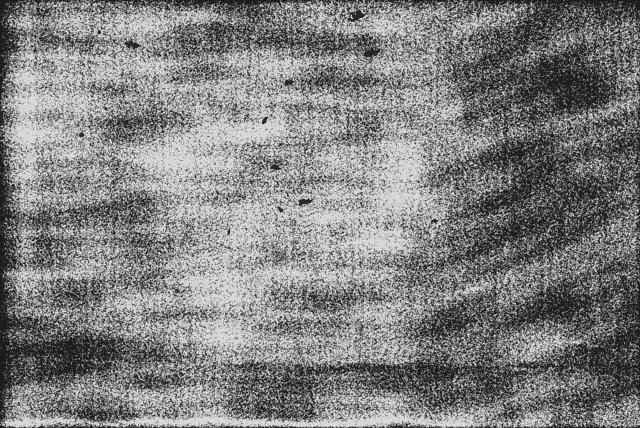
Write a Shadertoy shader that draws this texture.

```glsl
// Worn, photocopied surface: a soft map of light and dark areas is compared
// with fine gradient-noise grain, giving a speckled black and white print.
// Streaks, a fold, worn borders, dark blots and pale scratches lie on top.

const vec3 INK = vec3(0.11);
const vec3 PAPER = vec3(0.85);
const float SOFTNESS = 0.62;      // width of the ink to paper transition
const float BIAS = 0.02;          // overall lightness
const float FINE_GRAIN = 237.0;   // grains per canvas height
const float COARSE_GRAIN = 121.0;
const float MOTTLE = 0.85;
const float STREAKS = 0.42;
const int BLOTS = 14;
const int SCRATCHES = 9;

vec2 hash22(vec2 p) {
    vec3 q = fract(p.xyx * vec3(0.1031, 0.1030, 0.0973));
    q += dot(q, q.yzx + 33.33);
    return fract((q.xx + q.yz) * q.zy);
}

mat2 rotation(float angle) {
    float c = cos(angle), s = sin(angle);
    return mat2(c, -s, s, c);
}

float cornerSlope(vec2 cell, vec2 offset) {
    float angle = 6.2832 * hash22(cell).x;
    return dot(vec2(cos(angle), sin(angle)), offset);
}

float gradientNoise(vec2 p) {
    vec2 i = floor(p), f = p - i;
    vec2 u = f * f * f * (f * (f * 6.0 - 15.0) + 10.0);
    vec2 e = vec2(1.0, 0.0);
    float low = mix(cornerSlope(i, f), cornerSlope(i + e, f - e), u.x);
    float high = mix(cornerSlope(i + e.yx, f - e.yx), cornerSlope(i + 1.0, f - 1.0), u.x);
    return mix(low, high, u.y);
}

float fbm(vec2 p) {
    float sum = 0.0, weight = 0.5;
    for (int i = 0; i < 5; i++) {
        sum += weight * gradientNoise(p);
        p = rotation(0.6) * p * 2.1 + 17.3;
        weight *= 0.6;
    }
    return sum;
}

float bump(vec2 p, vec2 centre, vec2 radius) {
    vec2 d = (p - centre) / radius;
    return exp(-dot(d, d));
}

float band(float x, float centre, float width) {
    float d = (x - centre) / width;
    return exp(-d * d);
}

// Broad light and dark areas
float areas(vec2 p) {
    float tone = 0.36 * bump(p, vec2(0.68, 0.47), vec2(0.30, 0.26));
    tone += 0.14 * bump(p, vec2(0.32, 0.76), vec2(0.40, 0.24));
    tone += 0.18 * bump(p, vec2(0.75, 0.19), vec2(0.55, 0.05));
    tone -= 0.32 * bump(p, vec2(1.27, 0.54), vec2(0.24, 0.34));
    tone -= 0.18 * bump(p, vec2(1.42, 0.93), vec2(0.18, 0.16));
    tone -= 0.32 * bump(p, vec2(0.13, 0.18), vec2(0.17, 0.06));
    tone -= 0.26 * bump(p, vec2(0.12, 0.43), vec2(0.15, 0.04));
    tone -= 0.22 * bump(p, vec2(0.46, 0.40), vec2(0.13, 0.02));
    return tone + 0.24 * band(p.y, 0.66 + 0.36 * (p.x - 1.2), 0.025)
        * smoothstep(1.15, 1.4, p.x);
}

// Horizontal smears, slanting wear on the right, faint vertical weave
float streaks(vec2 p) {
    vec2 slant = rotation(0.35) * p;
    float level = gradientNoise(p * vec2(3.0, 22.0) + 4.7)
        + 0.6 * gradientNoise(p * vec2(7.0, 51.0) + 9.1);
    float slanted = gradientNoise(slant * vec2(4.0, 26.0) + 31.4);
    return mix(level, slanted, smoothstep(0.85, 1.15, p.x))
        + 0.5 * gradientNoise(p * vec2(95.0, 7.0) + 2.3);
}

// Fold near the bottom and worn borders
float borders(vec2 p, float aspect, float wobble) {
    float y = p.y + 0.015 * wobble;
    float fold = (1.0 - smoothstep(0.146, 0.156, y)) * smoothstep(0.02, 0.15, y);
    float tone = -0.26 * fold * smoothstep(0.3, 0.55, p.x);
    tone -= 0.75 * exp(-p.x / 0.014);
    tone += 0.26 * band(p.x, 0.06, 0.028) * smoothstep(0.1, 0.4, p.y);
    tone -= 0.6 * exp((p.y - 1.0) / 0.008);
    tone += 0.55 * band(y, 0.012, 0.007) * (1.0 - smoothstep(0.9, 1.3, p.x));
    return tone - 0.7 * exp(-p.y / 0.003) - 0.3 * exp((p.x - aspect) / 0.006);
}

// Ragged ink blots, mostly small, over the upper left part
float blots(vec2 p, float aspect, float ragged) {
    float cover = 0.0;
    for (int i = 0; i < BLOTS; i++) {
        vec2 r = hash22(vec2(float(i) * 7.3 + 2.0, 41.0));
        vec2 s = hash22(vec2(float(i) * 3.7 + 5.0, 83.0));
        vec2 centre = vec2(mix(0.08, 0.72, r.x) * aspect, mix(0.42, 0.97, r.y));
        vec2 d = rotation(s.x * 2.4 - 0.8) * (p - centre) * vec2(0.65, 1.3);
        float radius = mix(0.003, 0.012, s.y * s.y);
        float edge = length(d) - radius * (1.0 + 1.3 * ragged);
        cover = max(cover, 1.0 - smoothstep(-0.001, 0.0025, edge));
    }
    return cover;
}

// Short pale scrapes, chiefly on the right
float scratches(vec2 p, float aspect, float ragged) {
    float cover = 0.0;
    for (int i = 0; i < SCRATCHES; i++) {
        vec2 r = hash22(vec2(float(i) * 5.9 + 1.0, 127.0));
        vec2 s = hash22(vec2(float(i) * 2.3 + 8.0, 61.0));
        vec2 centre = vec2(mix(0.52, 0.96, r.x) * aspect, mix(0.1, 0.75, r.y));
        vec2 d = rotation(mix(-0.15, 0.4, s.x)) * (p - centre);
        d.y += 0.004 * ragged;
        cover = max(cover, bump(d, vec2(0.0), vec2(mix(0.012, 0.03, s.y), 0.0035)));
    }
    return cover;
}

void mainImage(out vec4 fragColor, in vec2 fragCoord) {
    vec2 p = fragCoord / iResolution.y;
    float aspect = iResolution.x / iResolution.y;
    float ragged = gradientNoise(p * 130.0 + 5.5);

    float tone = BIAS + areas(p) + MOTTLE * fbm(p * 4.0 + 12.6);
    tone += STREAKS * streaks(p);
    tone += borders(p, aspect, gradientNoise(p * 9.0 + 3.1));
    tone += 0.5 * scratches(p, aspect, ragged);

    float grain = 0.85 * gradientNoise(rotation(0.47) * p * FINE_GRAIN + 400.0)
        + 0.5 * gradientNoise(rotation(1.13) * p * COARSE_GRAIN + 300.0);
    float light = smoothstep(-SOFTNESS, SOFTNESS, tone + grain);
    light *= 1.0 - 0.92 * blots(p, aspect, ragged);
    fragColor = vec4(mix(INK, PAPER, light), 1.0);
}
```
